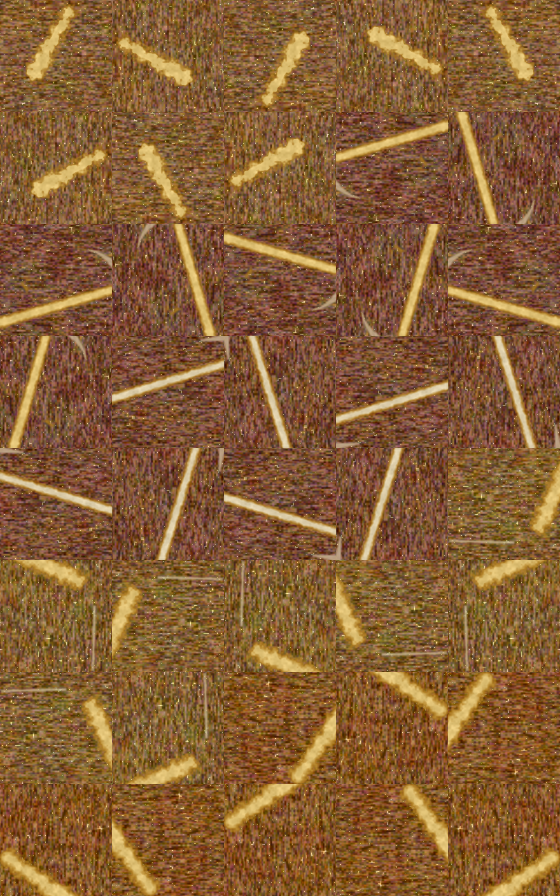
Reproduce this pattern procedurally as a Shadertoy shader.

```glsl
// Grid of 5 by 8 fibrous brown tiles: five straw motifs, each in eight turned and mirrored poses.

const vec2 GRID = vec2(5.0, 8.0);
const int POSES = 8;

// Per motif, in tile units: stalk ends, twig ends, radii (stalk start, end, twig start, end)
const vec4 STALK[5] = vec4[5](
    vec4(0.61, 0.89, 0.32, 0.36), vec4(-0.10, 0.56, 1.10, 0.91),
    vec4(-0.10, 0.41, 1.10, 0.78), vec4(1.06, 0.82, 0.82, 0.31),
    vec4(1.10, 0.69, 0.67, 0.08));
const vec4 TWIG[5] = vec4[5](
    vec4(0.31, 0.30, 0.22, 0.28), vec4(-0.04, 0.40, 0.21, 0.23),
    vec4(0.80, 0.96, 1.05, 0.99), vec4(0.02, 0.17, 0.58, 0.155),
    vec4(0.67, 0.07, 0.60, 0.02));
const vec4 RADII[5] = vec4[5](
    vec4(0.060, 0.085, 0.010, 0.002), vec4(0.047, 0.050, 0.036, 0.002),
    vec4(0.048, 0.044, 0.006, 0.036), vec4(0.095, 0.085, 0.010, 0.010),
    vec4(0.100, 0.080, 0.010, 0.002));
const vec3 GROUND[5] = vec3[5](
    vec3(0.51, 0.36, 0.21), vec3(0.47, 0.30, 0.21), vec3(0.47, 0.30, 0.20),
    vec3(0.51, 0.37, 0.18), vec3(0.51, 0.32, 0.14));
const float FUZZ[5] = float[5](0.055, 0.012, 0.012, 0.045, 0.045);

const vec3 AMBER = vec3(0.68, 0.48, 0.12);
const vec3 STRAW = vec3(0.88, 0.76, 0.46);
const vec3 PITH = vec3(0.87, 0.81, 0.67);

vec3 hash3(vec2 p) {
    vec3 q = fract(p.xyx * vec3(0.1031, 0.1030, 0.0973));
    q += dot(q, q.yxz + 33.33);
    return fract((q.xxy + q.yzz) * q.zyx);
}

// Smooth value noise with three independent channels, centred on zero
vec3 noise3(vec2 p) {
    vec2 i = floor(p), f = fract(p);
    f = f * f * (3.0 - 2.0 * f);
    vec3 low = mix(hash3(i), hash3(i + vec2(1, 0)), f.x);
    vec3 high = mix(hash3(i + vec2(0, 1)), hash3(i + vec2(1, 1)), f.x);
    return mix(low, high, f.y) - 0.5;
}

// Signed distance to a tapered stroke that bows sideways by bend
float stroke(vec2 p, vec2 a, vec2 b, vec2 radii, float bend) {
    vec2 ab = b - a;
    float t = clamp(dot(p - a, ab) / dot(ab, ab), 0.0, 1.0);
    vec2 normal = normalize(vec2(-ab.y, ab.x));
    vec2 spine = a + ab * t + normal * bend * 4.0 * t * (1.0 - t);
    return length(p - spine) - mix(radii.x, radii.y, t);
}

float coverage(float d, float softness) {
    return 1.0 - smoothstep(-softness, softness, d);
}

// Undo the mirror and quarter turns of a pose
vec2 unpose(vec2 p, int pose) {
    p -= 0.5;
    if (pose >= 4) p.x = -p.x;
    for (int i = 0; i < pose % 4; i++) p = vec2(p.y, -p.x);
    return p + 0.5;
}

// Streaked ground with coloured grain and pale specks
vec3 fibreGround(vec2 p, vec3 base, vec2 seed) {
    vec3 streak = noise3(p * vec2(16.0, 62.0) + seed);
    vec3 grain = noise3(p * vec2(50.0, 64.0) + seed + 211.0);
    vec3 patches = noise3(p * 4.0 + seed + 97.0);
    vec3 colour = base + 0.20 * streak.x + 0.18 * grain.x + 0.05 * patches;
    colour += streak.zxy * vec3(0.08, 0.06, 0.17) + grain * vec3(0.12, 0.10, 0.19);
    return colour + 0.35 * smoothstep(0.38, 0.5, grain.y);
}

// Thin scattered hairs
float strands(vec2 p, float seed, float softness) {
    float cover = 0.0;
    for (int i = 0; i < 12; i++) {
        vec3 h = hash3(vec2(float(i) + 3.0, seed + 17.0));
        float angle = 6.2832 * h.z;
        vec2 tip = h.xy + 0.22 * vec2(cos(angle), sin(angle));
        float d = stroke(p, h.xy, tip, vec2(0.003), 0.04 * (h.x - 0.5));
        cover = max(cover, coverage(d, softness));
    }
    return cover;
}

// Amber rim rising to a pale core
vec3 paintStraw(vec3 under, float d, float radius, vec3 core, float softness) {
    vec3 body = mix(AMBER, core, smoothstep(0.05, 0.70, -d / radius));
    return mix(under, body, coverage(d, softness));
}

void mainImage(out vec4 fragColor, in vec2 fragCoord) {
    vec2 uv = fragCoord / iResolution.xy * GRID;
    vec2 cell = floor(uv);
    float pixel = GRID.y / iResolution.y;

    // Motifs run in reading order from the top left
    int index = int((GRID.y - 1.0 - cell.y) * GRID.x + cell.x);
    int motif = index / POSES;
    vec2 p = unpose(fract(uv), index % POSES);
    vec2 seed = vec2(71.0, 37.0) * float(motif + 1);

    vec3 colour = fibreGround(p, GROUND[motif], seed);
    float hair = strands(p, float(motif), max(0.007, pixel));
    colour = mix(colour, AMBER, hair * (motif == 0 ? 0.55 : 0.12));

    // Worn stalk edges
    vec3 wear = noise3(p * 24.0 + seed) + 0.6 * noise3(p * 52.0 + seed);
    float fray = FUZZ[motif] * wear.x;
    vec4 stalk = STALK[motif], twig = TWIG[motif], radii = RADII[motif];
    float stalkD = stroke(p, stalk.xy, stalk.zw, radii.xy, 0.0) + fray;
    float twigD = stroke(p, twig.xy, twig.zw, radii.zw, motif == 1 ? -0.03 : 0.0);

    // Dark furrows beside the long thin twig
    if (motif == 3) {
        vec2 mirrored = vec2(p.x, twig.y - abs(p.y - twig.y) + 0.075);
        float furrow = stroke(mirrored, twig.xy, twig.zw, vec2(0.006), 0.0);
        colour *= 1.0 - 0.4 * coverage(furrow, 0.016) * smoothstep(-0.3, 0.2, wear.y);
    }

    // Small loose chip
    if (motif == 1) {
        float chip = stroke(p, vec2(0.76, 0.59), vec2(0.80, 0.53), vec2(0.012), 0.0);
        colour = mix(colour, AMBER, 0.8 * coverage(chip, 0.016));
    }

    float softness = max(0.016, pixel);
    vec3 core = motif == 2 ? PITH : STRAW;
    vec3 twigCore = mix(GROUND[motif], PITH, 0.75);
    colour = mix(colour, twigCore, 0.85 * coverage(twigD, softness));
    colour = paintStraw(colour, stalkD, radii.x, core + 0.10 * wear.z, softness + 0.25 * FUZZ[motif]);
    fragColor = vec4(clamp(colour, 0.0, 1.0), 1.0);
}
```
